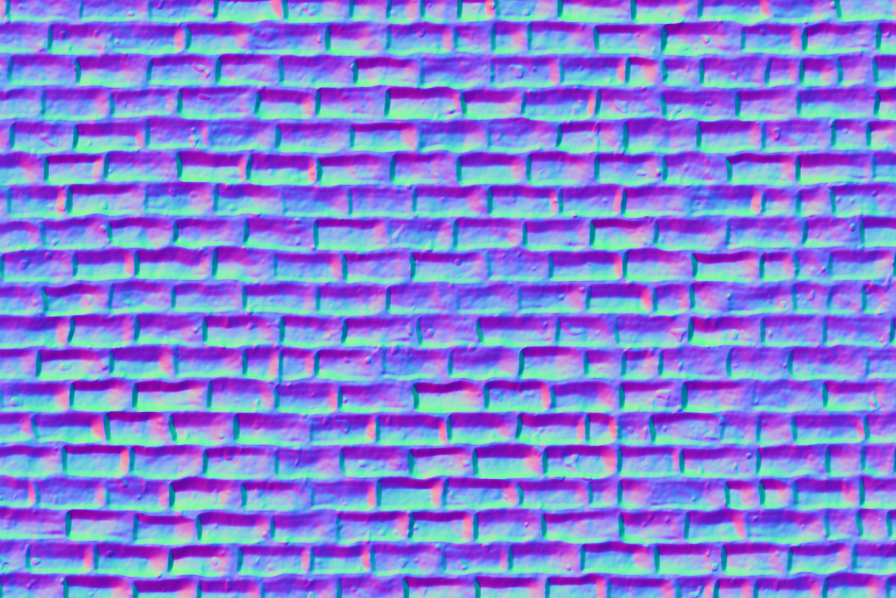
Reproduce this texture map procedurally as a Shadertoy shader.

```glsl
// Tangent-space normal map of a worn brick wall in running bond.
// A height field (tilted, bevelled bricks plus layered noise) is built in units
// of one course, and its slope is encoded as colour with green facing down.

const float COURSE = 0.0545;        // course height, in canvas heights
const float FIRST_JOINT = 0.039;    // lowest bed joint, in canvas heights
const float BRICK_LENGTH = 2.115;   // in courses
const float BOND_START = 0.42;      // joint offset of even courses, in bricks
const float BOND_SHIFT = 0.46;      // extra offset of odd courses
const float BOND_DRIFT = 0.014;     // slow drift of the bond per course
const float JOINT_JITTER = 0.08;    // uneven brick lengths
const float BED_JITTER = 0.10;      // uneven brick heights
const float EDGE_WOBBLE = 0.12;     // ragged outlines
const float RISE = 1.14;            // slope at the foot of a brick
const float SAG = 0.96;             // how fast that slope falls off upward
const float SLAB = 0.10;            // step from the joints up to every brick
const float TOP_BEVEL = 0.44;
const float LEFT_BEVEL = 0.17;
const float RIGHT_BEVEL = 0.60;
const float JOINT_LEVEL = 0.30;     // height of upright joints against the face
const float UNDULATION = 0.22;
const float GRAIN = 0.105;
const float PIT_DEPTH = 0.07;
const float SLOPE_STEP = 0.042;     // smallest sampling step, in courses
const vec3 TINT = vec3(1.0, 1.0, 0.97);
const mat2 TURN = mat2(0.8, 0.6, -0.6, 0.8);

float hash(vec2 p) {
    vec3 h = fract(p.xyx * 0.1031);
    h += dot(h, h.yzx + 33.33);
    return fract((h.x + h.y) * h.z);
}

float noise(vec2 p) {
    vec2 i = floor(p), f = fract(p);
    f = f * f * f * (f * (f * 6.0 - 15.0) + 10.0);
    return mix(mix(hash(i), hash(i + vec2(1, 0)), f.x),
               mix(hash(i + vec2(0, 1)), hash(i + vec2(1, 1)), f.x), f.y);
}

// Position of the upright joint to the left of a brick, in brick lengths
float jointAt(float column, float row) {
    return column + JOINT_JITTER * (2.0 * hash(vec2(column, row) + 17.0) - 1.0);
}

// Rise from the foot, then a soft fall over the top bevel
float profile(float v, float lean, float bevel) {
    v = clamp(v, 0.0, 1.0);
    return ((RISE + lean) * v - SAG * v * v) * smoothstep(1.0, 1.0 - bevel, v);
}

float brickHeight(vec2 q) {
    float row = floor(q.y), v = fract(q.y);
    float offset = BOND_START + BOND_SHIFT * mod(row, 2.0) + BOND_DRIFT * row;
    float x = q.x / BRICK_LENGTH - offset;

    // Find the brick and its two ends
    float column = floor(x);
    if (x < jointAt(column, row)) column -= 1.0;
    else if (x > jointAt(column + 1.0, row)) column += 1.0;
    float left = jointAt(column, row), right = jointAt(column + 1.0, row);
    vec2 id = vec2(column, row);

    // Some bricks are cut in two, mostly on the right of the wall
    float cutChance = 0.03 + 0.15 * smoothstep(7.0, 9.0, column);
    if (hash(id + 5.0) < cutChance) {
        float middle = 0.5 * (left + right);
        if (x < middle) right = middle;
        else { left = middle; id += 0.5; }
    }
    float fromLeft = (x - left) * BRICK_LENGTH;
    float fromRight = (right - x) * BRICK_LENGTH;

    // Each brick has its own size, bulge, lean, twist and wear
    float foot = 0.5 * BED_JITTER * hash(id + 6.0);
    float head = 1.0 - BED_JITTER * hash(id + 7.0);
    float bulge = mix(0.7, 1.25, hash(id + 2.0));
    float lean = 0.65 * (hash(id + 3.0) - 0.5);
    float twist = 0.26 * (hash(id + 4.0) - 0.6);
    float bevel = TOP_BEVEL * mix(0.65, 1.3, hash(id + 8.0));
    float rightBevel = RIGHT_BEVEL * mix(0.4, 1.6, hash(id + 9.0));

    // Ends sink to a joint level shared by both neighbours; corners are rounded
    float corner = 0.12 * smoothstep(0.7, 1.0, abs(2.0 * v - 1.0));
    float ends = smoothstep(0.02, LEFT_BEVEL, fromLeft - corner)
               * smoothstep(0.0, rightBevel, fromRight - corner);
    float inner = (v - foot) / (head - foot);
    float face = bulge * profile(inner, lean, bevel);
    face += SLAB * smoothstep(0.0, 0.16, inner) * smoothstep(1.0, 0.8, inner);
    face += twist * (fromLeft - fromRight) * smoothstep(0.0, 0.3, inner)
          * smoothstep(1.0, 0.6, inner);
    return mix(JOINT_LEVEL * profile(v, 0.0, TOP_BEVEL), face, ends);
}

float wallHeight(vec2 q) {
    // Ragged, slightly wavy outlines
    vec2 wobble = vec2(noise(q * 1.7 + 31.0), noise(q * 1.7 + 67.0)) - 0.5;
    vec2 bent = q + EDGE_WOBBLE * wobble;
    bent.y += 0.14 * (noise(vec2(q.x * 0.18, q.y * 0.1)) - 0.5);

    // Relief fades in worn patches and toward the left side
    float relief = mix(0.85, 1.25, noise(q * 0.22 + 11.0));
    relief *= mix(0.65, 1.0, smoothstep(0.0, 3.0, q.x));

    // Broad swells, turned layers of grain, and sparse irregular pits
    vec2 p = TURN * q;
    float surface = UNDULATION * noise(p * 0.7 + 3.0);
    float amount = GRAIN;
    for (int i = 0; i < 3; i++) {
        p = TURN * p;
        surface += amount * noise(p * 2.2 + 41.0);
        p *= 1.9;
        amount *= 0.48;
    }
    float pits = noise(TURN * q * 3.1 + 83.0) * noise(q * 4.7 + 97.0);
    surface -= PIT_DEPTH * smoothstep(0.5, 0.85, pits);
    return relief * brickHeight(bent) + surface;
}

void mainImage(out vec4 fragColor, in vec2 fragCoord) {
    vec2 q = (fragCoord / iResolution.y - vec2(0.0, FIRST_JOINT)) / COURSE;
    // Central differences, never finer than the pixel grid
    float e = max(SLOPE_STEP, 0.6 / (iResolution.y * COURSE));
    vec2 slope = vec2(wallHeight(q + vec2(e, 0)) - wallHeight(q - vec2(e, 0)),
                      wallHeight(q + vec2(0, e)) - wallHeight(q - vec2(0, e))) / (2.0 * e);
    vec3 normal = normalize(vec3(-slope.x, slope.y, 1.0));
    fragColor = vec4((0.5 + 0.5 * normal) * TINT, 1.0);
}
```
